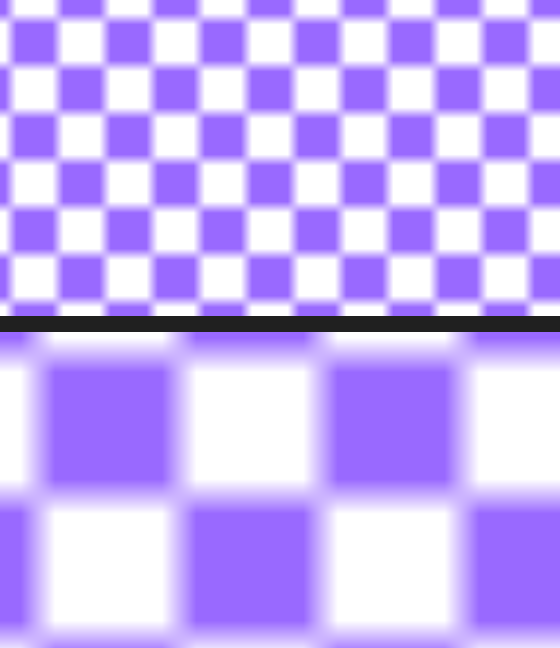
Top: the whole. Bottom: its middle third, enlarged.
A WebGL 2 fragment shader for this pattern:

```glsl
#version 300 es
precision highp float;
// A violet and white checkerboard with softly blurred cell borders.
// Each axis gives a square wave with linear ramps; the product of the two
// waves is the checker, which fades to a mid tone where corners meet.

uniform vec2 u_resolution;
out vec4 fragColor;

// Lengths are in canvas heights, measured from the lower left.
const float CELL_SIZE = 0.1491;
const vec2 GRID_ORIGIN = vec2(0.0343, 0.0458);
const float BLUR_WIDTH = 0.245;   // full border ramp, as a share of a cell
const float MIN_BLUR_PIXELS = 1.5;

const vec3 VIOLET = vec3(0.60, 0.41, 1.00);
const vec3 WHITE = vec3(1.0);

// Alternates between +1 and -1 per cell, crossing zero at cell borders.
vec2 softSquareWave(vec2 cell, float blur) {
    vec2 borderDistance = 0.5 - abs(fract(cell) - 0.5);
    vec2 cellSign = 1.0 - 2.0 * mod(floor(cell), 2.0);
    return cellSign * clamp(2.0 * borderDistance / blur, 0.0, 1.0);
}

void main() {
    vec2 position = gl_FragCoord.xy / u_resolution.y;
    vec2 cell = (position - GRID_ORIGIN) / CELL_SIZE;

    // Keep the ramp wide enough to stay smooth on small canvases.
    float pixelInCells = 1.0 / (u_resolution.y * CELL_SIZE);
    float blur = max(BLUR_WIDTH, MIN_BLUR_PIXELS * pixelInCells);

    // Even cells are white, odd cells violet.
    vec2 wave = softSquareWave(cell, blur);
    float whiteness = 0.5 + 0.5 * wave.x * wave.y;
    fragColor = vec4(mix(VIOLET, WHITE, whiteness), 1.0);
}
```
